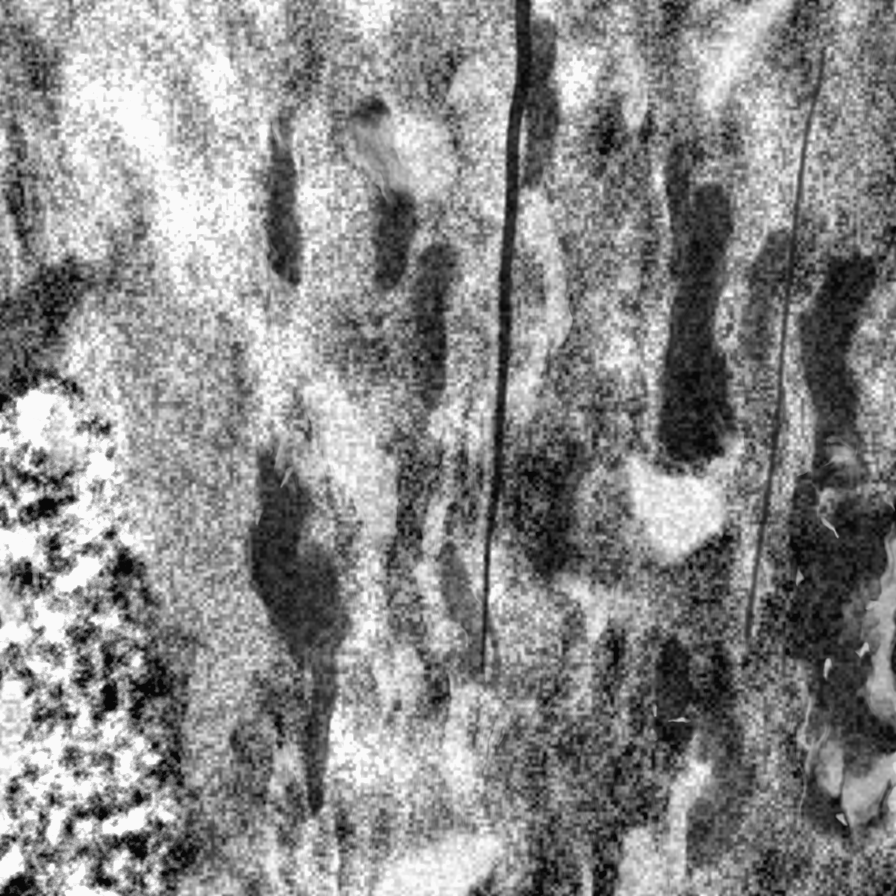
Give the GLSL for this texture, as a Shadertoy shader.

```glsl
float hash(vec2 p) {
    vec3 q = fract(p.xyx * vec3(0.1031, 0.1030, 0.0973));
    q += dot(q, q.yzx + 33.33);
    return fract((q.x + q.y) * q.z);
}

vec2 hash2(vec2 p) {
    return vec2(hash(p), hash(p + 57.3));
}

float noise(vec2 p) {
    vec2 cell = floor(p), f = fract(p);
    f = f * f * (3.0 - 2.0 * f);
    return mix(mix(hash(cell), hash(cell + vec2(1, 0)), f.x),
               mix(hash(cell + vec2(0, 1)), hash(cell + 1.0), f.x), f.y);
}

float fbm(vec2 p) {
    float sum = 0.0, amp = 0.5;
    for (int i = 0; i < 5; i++) {
        sum += amp * noise(p);
        p = mat2(0.8, 0.6, -0.6, 0.8) * p * 2.03 + 11.7;
        amp *= 0.5;
    }
    return sum / 0.97;
}

// Signed distance to a tapered capsule
float taper(vec2 p, vec2 a, vec2 b, float ra, float rb) {
    vec2 ab = b - a;
    float h = clamp(dot(p - a, ab) / dot(ab, ab), 0.0, 1.0);
    return length(p - a - ab * h) - mix(ra, rb, h);
}

float inside(float d, float soft) {
    return smoothstep(soft, -soft, d);
}

// Cell tones blended over narrow borders
float plates(vec2 p) {
    vec2 base = floor(p);
    float sum = 0.0, weight = 0.0;
    for (int j = -1; j <= 1; j++)
    for (int i = -1; i <= 1; i++) {
        vec2 cell = base + vec2(i, j);
        float w = exp(-22.0 * length(p - cell - hash2(cell)));
        sum += w * hash(cell + 91.0);
        weight += w;
    }
    return sum / weight;
}

// Dark upright lenses, one per column
float lenses(vec2 p) {
    float mask = 0.0;
    for (int i = 0; i < 13; i++) {
        vec2 r = hash2(vec2(i, 4)), s = hash2(vec2(i, 19));
        vec2 top = vec2(0.28 + 0.057 * (float(i) + r.x), 0.2 + 0.82 * r.y);
        vec2 foot = top + vec2(0.04 * (s.x - 0.5), -0.06 - 0.15 * s.y);
        float d = taper(p, top, foot, 0.008 + 0.013 * s.y, 0.011 + 0.018 * s.x);
        mask = max(mask, inside(d, 0.006) * (0.65 + 0.35 * r.x));
    }
    return mask;
}

// Short pale chips at random angles
float flecks(vec2 p, float scale) {
    vec2 cell = floor(p * scale), r = hash2(cell + 7.0);
    vec2 f = fract(p * scale) - 0.35 - 0.3 * r;
    float angle = 0.6 + 2.0 * r.x;
    vec2 arm = 0.17 * vec2(cos(angle), sin(angle));
    return inside(taper(f, -arm, arm, 0.05, 0.11), 0.07) * step(0.72, hash(cell));
}

// Diagonal fibres broken by coarse speckle
float fibres(vec2 p) {
    vec2 q = mat2(0.79, -0.61, 0.61, 0.79) * p;
    float streak = fbm(q * vec2(13.0, 48.0)) - 0.5;
    float speckle = fbm(p * 65.0 + 5.0) - 0.5;
    return 0.64 + 1.5 * streak + 1.9 * speckle;
}

void mainImage(out vec4 fragColor, in vec2 fragCoord) {
    vec2 uv = fragCoord / iResolution.xy;
    vec2 bend = vec2(fbm(uv * vec2(13, 8)), fbm(uv * vec2(11, 9) + 31.0)) - 0.5;
    vec2 p = uv + bend * vec2(0.075, 0.1);
    float grain = 0.44 * (noise(uv * 240.0) - 0.5) + 0.26 * (noise(uv * 125.0 + 9.0) - 0.5);

    // Leaning strips with mottling
    float lean = mix(0.16, -0.08, smoothstep(0.3, 0.62, uv.x));
    vec2 strip = vec2(p.x + lean * (p.y - 0.5), p.y);
    float mottle = fbm(uv * vec2(20, 13) + 3.0) - 0.5;
    float streak = fbm(strip * vec2(52, 6)) - 0.5;
    float tone = 0.61 + 0.42 * (plates(strip * vec2(12.0, 2.7) + 5.0) - 0.5);
    tone += 0.9 * mottle + 0.55 * streak;
    tone -= 0.13 * smoothstep(0.35, 0.75, uv.x) * (1.0 - 0.6 * uv.y);

    // Fibrous bed at lower left, with a shaded rim
    float bed = taper(p, vec2(-0.01, 0.46), vec2(0.04, 0.11), 0.15, 0.19);
    float rim = smoothstep(-0.06, -0.01, bed) * smoothstep(0.45, 0.3, uv.y);
    tone = mix(tone, fibres(uv) * (1.0 - 0.55 * rim), inside(bed, 0.012));
    tone *= 1.0 - 0.6 * inside(taper(p, vec2(0, 0.63), vec2(0.09, 0.68), 0.05, 0.025), 0.015);

    // Dark hollows
    float hollow = inside(taper(p, vec2(0.795, 0.79), vec2(0.765, 0.52), 0.022, 0.042), 0.008);
    hollow = max(hollow, inside(taper(p, vec2(0.945, 0.69), vec2(0.94, 0.44), 0.028, 0.022), 0.007));
    hollow = max(hollow, inside(taper(p, vec2(0.99, 0.36), vec2(0.95, 0.12), 0.06, 0.05), 0.015));
    hollow = max(hollow, inside(taper(p, vec2(0.295, 0.48), vec2(0.33, 0.3), 0.026, 0.036), 0.008));
    hollow = max(hollow, lenses(p));
    tone *= 1.0 - 0.7 * hollow;

    // Even pale plate
    float slab = min(taper(p, vec2(0.19, 0.62), vec2(0.24, 0.33), 0.048, 0.045),
                     taper(p, vec2(0.26, 0.31), vec2(0.235, 0.15), 0.025, 0.02));
    tone = mix(tone, 0.66 + 0.25 * mottle, inside(slab, 0.005));

    // Bleached patches and chips
    float bleach = inside(taper(p, vec2(0.695, 0.465), vec2(0.76, 0.405), 0.018, 0.04), 0.01);
    bleach = max(bleach, inside(taper(p, vec2(0.84, 0.99), vec2(0.8, 0.88), 0.035, 0.018), 0.02));
    bleach = max(bleach, inside(taper(p, vec2(0.47, -0.01), vec2(0.54, 0.07), 0.045, 0.025), 0.01));
    bleach = max(bleach, 0.75 * smoothstep(0.61, 0.72, fbm(strip * vec2(15, 6) + 43.0)));
    tone = mix(tone, 0.95, 0.9 * bleach);
    float chipped = smoothstep(0.58, 0.4, uv.y) * smoothstep(0.24, 0.3, uv.x);
    tone = mix(tone, 0.88, flecks(p, 27.0) * chipped * (0.25 + 0.5 * hollow));

    tone += grain * (1.0 - 0.55 * hollow) * (1.0 - 0.5 * bleach);

    // Long cracks with a pale lip
    vec2 c = uv + vec2(0.014 * (noise(uv * vec2(3, 13)) - 0.5), 0.0);
    float crack = min(taper(c, vec2(0.588, 1.02), vec2(0.563, 0.65), 0.009, 0.006),
                      taper(c, vec2(0.563, 0.65), vec2(0.54, 0.25), 0.006, 0.002));
    float lip = taper(c, vec2(0.567, 1.0), vec2(0.535, 0.35), 0.003, 0.004);
    float side = taper(c, vec2(0.915, 0.94), vec2(0.835, 0.29), 0.003, 0.003);
    tone = mix(tone, 0.8 + 0.5 * grain, 0.65 * inside(lip, 0.004));
    tone = mix(tone, 0.08 + 0.3 * grain, 0.9 * inside(crack, 0.003));
    tone = mix(tone, 0.12, 0.7 * inside(side, 0.003));

    fragColor = vec4(vec3(clamp(tone, 0.03, 0.98)), 1.0);
}
```
